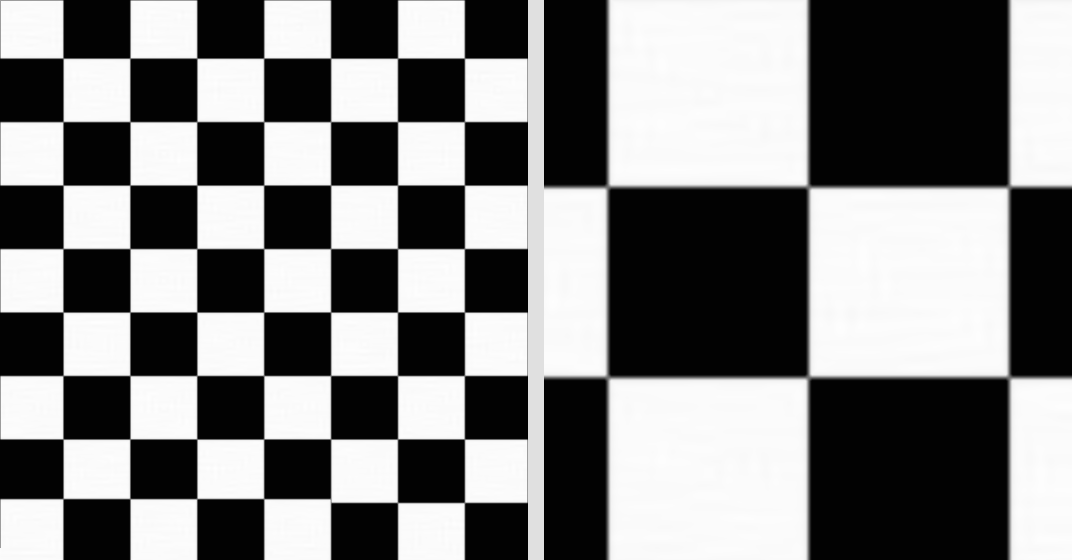
Left, the full canvas; right, a detail of the centre.
A Shadertoy shader for this pattern:

```glsl
// Black and white checkerboard, 8 columns by 9 rows, cropped at the borders.
// A product of two soft square waves gives the checks; stretched gradient
// noise and faint nested bars wear the white cells, and row 9 has a stepped seam.

const vec2 PITCH = vec2(0.1267, 0.11335);   // cell size, fraction of canvas
const vec2 CROP = vec2(0.0064, 0.00864);    // part of the first cell cut off
const float INK = 0.008;
const float PAPER = 0.984;

vec2 hashGradient(vec2 p) {
    p = vec2(dot(p, vec2(127.1, 311.7)), dot(p, vec2(269.5, 183.3)));
    return 2.0 * fract(sin(p) * 43758.5) - 1.0;
}

float gradientNoise(vec2 p) {
    vec2 i = floor(p), f = fract(p);
    vec2 u = f * f * (3.0 - 2.0 * f);
    vec2 e = vec2(0.0, 1.0);
    float low = mix(dot(hashGradient(i), f),
                    dot(hashGradient(i + e.yx), f - e.yx), u.x);
    float high = mix(dot(hashGradient(i + e.xy), f - e.xy),
                     dot(hashGradient(i + e.yy), f - e.yy), u.x);
    return mix(low, high, u.y);
}

// Lowers the last row boundary only in the columns right of the step.
float seamShift(float column, float down) {
    return 0.0069 * (1.0 - step(5.0, column)) * smoothstep(0.80, 0.88, down);
}

// Distance to the nearest cell border on each axis, in canvas heights.
vec2 borderDistance(vec2 grid, float aspect) {
    return (0.5 - abs(fract(grid) - 0.5)) * PITCH * vec2(aspect, 1.0);
}

// Signed check field: +1 inside white, -1 inside black, 0 on borders.
float checkField(vec2 cell, vec2 border, float softness) {
    float parity = 1.0 - 2.0 * mod(cell.x + cell.y, 2.0);
    vec2 ramp = clamp(border / softness, 0.0, 1.0);
    return parity * ramp.x * ramp.y;
}

// Barely visible streaks and broken rectangular bars, around zero.
float paperWear(vec2 cell, vec2 local) {
    vec2 seed = cell * vec2(17.0, 31.0);
    vec2 q = abs(local - 0.5);
    float streaks = gradientNoise(local * vec2(2.0, 16.0) + seed);
    float breaks = gradientNoise(local * 5.0 + seed.yx);
    float bars = cos(55.0 * max(q.x, q.y)) * smoothstep(-0.1, 0.3, breaks);
    return 0.012 * streaks + 0.006 * bars;
}

// Thin line along the left, top and right limits of the canvas.
float frameLine(vec2 uv, float aspect, float width) {
    float left = uv.x * aspect + step(0.979, uv.y);
    float right = (1.0 - uv.x) * aspect;
    float nearest = min(min(left, right), uv.y);
    return 1.0 - smoothstep(0.3 * width, width, nearest);
}

void mainImage(out vec4 fragColor, in vec2 fragCoord) {
    vec2 uv = fragCoord / iResolution.xy;
    uv.y = 1.0 - uv.y;                      // rows count from the top
    float aspect = iResolution.x / iResolution.y;
    float softness = max(0.0022, 1.0 / iResolution.y);

    // Cell layout with the stepped seam
    vec2 grid = (uv + CROP) / PITCH;
    grid.y += seamShift(floor(grid.x), uv.y) / PITCH.y;
    vec2 cell = floor(grid);
    vec2 border = borderDistance(grid, aspect);

    // Worn white, greyed slightly toward its borders
    float nearest = min(border.x, border.y);
    float white = PAPER + paperWear(cell, fract(grid));
    white -= 0.12 * exp(-nearest / 0.0016);
    white *= 1.0 - 0.4 * frameLine(uv, aspect, softness);

    float field = checkField(cell, border, softness);
    float tone = mix(INK, white, smoothstep(-0.95, 0.95, field));
    fragColor = vec4(vec3(clamp(tone, 0.0, 1.0)), 1.0);
}
```
